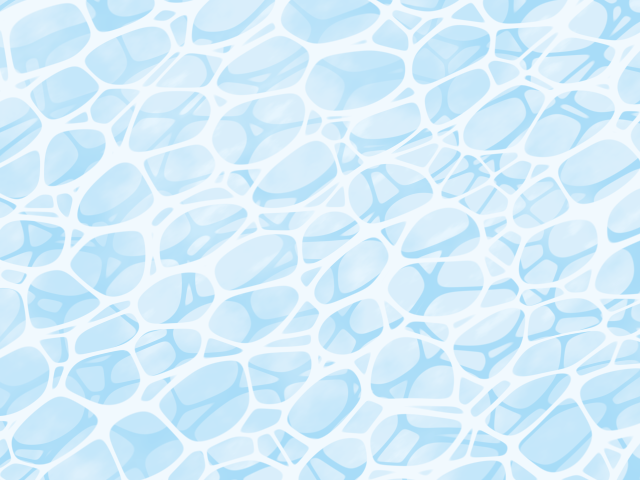
Give the GLSL for this texture, as a Shadertoy shader.

```glsl
// Sunlit pool water: a white caustic web over its blue shadow on a soft watercolour wash.

vec2 hash2(vec2 p) {
    return fract(sin(vec2(dot(p, vec2(127.1, 311.7)), dot(p, vec2(269.5, 183.3)))) * 43758.5453);
}

float noise(vec2 p) {
    vec2 i = floor(p), f = fract(p);
    f = f * f * (3.0 - 2.0 * f);
    float low = mix(hash2(i).x, hash2(i + vec2(1, 0)).x, f.x);
    float high = mix(hash2(i + vec2(0, 1)).x, hash2(i + vec2(1, 1)).x, f.x);
    return mix(low, high, f.y);
}

float fbm(vec2 p) {
    float sum = 0.0, amp = 0.5;
    for (int i = 0; i < 5; i++) {
        sum += amp * noise(p);
        p = mat2(1.6, 1.2, -1.2, 1.6) * p + 7.3;
        amp *= 0.5;
    }
    return sum / 0.97;
}

// Position and weight: seed 0 is a large cell, the others are bubbles left in the gaps
vec3 seed(vec2 cell, int kind) {
    vec2 h = hash2(cell + float(kind) * 37.7);
    if (kind == 0) return vec3(cell + 0.18 + 0.64 * h, 0.18 + 0.12 * hash2(cell + 9.1).y);
    return vec3(cell + h, 0.0);
}

// Rounded distance to the borders of a slanted, weighted Voronoi diagram
float web(vec2 p) {
    p += 0.045 * (vec2(noise(p * 5.0), noise(p * 5.0 + 31.0)) - 0.5);
    vec2 along = vec2(cos(0.45), sin(0.45));
    vec2 stretch = vec2(5.3, 8.2);
    vec2 q = vec2(dot(p, along), dot(p, vec2(-along.y, along.x))) * stretch + 20.0;

    // Owner of this point
    float nearest = 1e3;
    vec2 owner = vec2(0), home = vec2(0);
    int ownerKind = 0;
    for (int y = -1; y <= 1; y++)
    for (int x = -1; x <= 1; x++)
    for (int k = 0; k < 4; k++) {
        vec2 cell = floor(q) + vec2(x, y);
        vec3 s = seed(cell, k);
        vec2 r = s.xy - q;
        float power = dot(r, r) - s.z;
        if (power < nearest) {
            nearest = power;
            owner = r;
            home = cell;
            ownerKind = k;
        }
    }

    // Soft minimum over all borders rounds the corners
    float sharpness = ownerKind == 0 ? 120.0 : 280.0;
    float sum = 1e-9;
    for (int y = -2; y <= 2; y++)
    for (int x = -2; x <= 2; x++)
    for (int k = 0; k < 4; k++) {
        vec3 s = seed(home + vec2(x, y), k);
        vec2 r = s.xy - q;
        vec2 gap = r - owner;
        if (dot(gap, gap) > 1e-6) {
            float border = (dot(r, r) - s.z - nearest) / (2.0 * length(gap * stretch));
            sum += exp(-sharpness * border);
        }
    }
    return -log(sum) / sharpness;
}

float strands(vec2 p, float halfWidth) {
    float edge = 0.8 / iResolution.y;
    return 1.0 - smoothstep(-edge, edge, web(p) - halfWidth);
}

void mainImage(out vec4 fragColor, in vec2 fragCoord) {
    vec2 p = fragCoord / iResolution.y;

    // Mottled wash with dry brush streaks
    float wash = fbm(p * 6.0 + 3.0);
    float streaks = fbm(mat2(0.8, -0.6, 0.6, 0.8) * p * vec2(14.0, 34.0));
    vec3 color = mix(vec3(0.77, 0.905, 0.98), vec3(0.85, 0.935, 0.985),
                     smoothstep(0.28, 0.62, wash + 0.3 * (streaks - 0.5)));
    color += 0.05 * vec3(1.0, 0.5, 0.2) * smoothstep(0.55, 0.8, streaks) * smoothstep(0.45, 0.65, wash);

    // Shadow of the web on the pool floor, fading in places
    float depth = smoothstep(0.25, 0.6, fbm(p * 3.5 + 11.0));
    float shadow = strands(p + vec2(-0.075, 0.06), 0.0035);
    color = mix(color, vec3(0.65, 0.86, 0.97), shadow * mix(0.4, 0.95, depth));

    // Bright web on the surface
    float light = strands(p, 0.0025 + 0.003 * noise(p * 6.0));
    color = mix(color, vec3(0.945, 0.975, 0.995), light);

    fragColor = vec4(color, 1.0);
}
```
